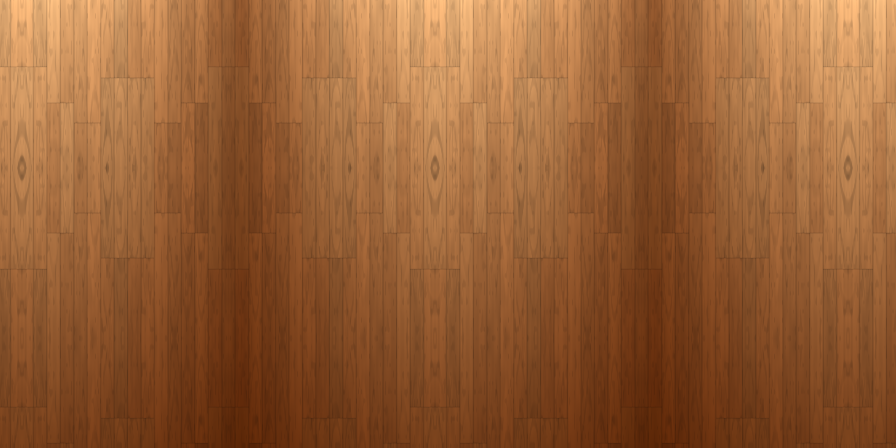
Give the GLSL for this texture, as a WebGL 2 fragment shader.

```glsl
#version 300 es
precision highp float;

uniform vec2 u_resolution;
out vec4 fragColor;

// Lengths are in canvas heights
const float PERIOD = 0.922;        // width of one mirrored repeat
const float HALF_PLANKS = 15.35;   // planks from one mirror axis to the next
const float PLANK = 0.5 * PERIOD / HALF_PLANKS;
const float AXIS_OFFSET = 0.15;    // trims the plank on the mirror axis
const vec2 MIRROR = vec2(0.971, 0.625);
const float HALF_LENGTH = 0.38;    // vertical mirror spacing
const float EYE_EVERY = 6.0;       // planks between bold grain figures
const float JOINT_MIDDLE = 0.16;
const float JOINT_STAGGER = 0.066;
const float STAGGER_PAIRS = 3.5;   // plank pairs in one stagger cycle
const float LIGHT_X = 1.0;         // one lamp, the others follow by repeat
const float SEAM_WIDTH = 0.0008;
const float SEAM_DARK = 0.13;
const float JOINT_DARK = 0.09;
const float TONE_RANGE = 0.12;
const float GRAIN_RANGE = 0.15;
const float FLECK_DARK = 0.08;
const float FIGURE_DARK = 0.20;
const float ARCH_DARK = 0.08;
const vec3 DARK_WOOD = vec3(0.40, 0.20, 0.07);
const vec3 LIGHT_WOOD = vec3(0.84, 0.63, 0.42);
const vec3 RED_TINT = vec3(1.02, 0.97, 0.93);

float hash(vec2 p) {
    vec3 q = fract(p.xyx * vec3(0.1031, 0.1030, 0.0973));
    q += dot(q, q.yzx + 33.33);
    return fract((q.x + q.y) * q.z);
}

float noise(vec2 p) {
    vec2 i = floor(p), f = fract(p);
    f = f * f * (3.0 - 2.0 * f);
    return mix(mix(hash(i), hash(i + vec2(1, 0)), f.x),
               mix(hash(i + vec2(0, 1)), hash(i + vec2(1, 1)), f.x), f.y);
}

// Mirrored repeat: distance to the nearest axis
float fold(float x, float halfPeriod) {
    return abs(mod(x + halfPeriod, 2.0 * halfPeriod) - halfPeriod);
}

// Dark line that stays smooth at any pixel size
float line(float distance, float width, float pixel) {
    return 1.0 - smoothstep(0.0, width + pixel, distance);
}

// Lamps along the top edge, meeting in dark valleys
float lampLight(vec2 p) {
    float across = fold(p.x - LIGHT_X, 0.5 * PERIOD) / (0.5 * PERIOD);
    float depth = 1.0 - p.y;
    float centre = 1.22 - 1.14 * pow(depth, 0.75);
    float valley = 0.33 - 0.46 * depth;
    return mix(centre, valley, pow(across, 1.8));
}

// Nested arches, closed into eyes by the vertical mirror
float archGrain(float x, float v, float id, float bold) {
    float shift = bold > 0.5 ? 0.0 : hash(vec2(id, 8.0));
    float wobble = noise(vec2(x * 3.0 + id * 17.0, v * 14.0));
    float phase = 5.5 * x * x + 9.0 * v + 0.5 * wobble + shift;
    float rings = smoothstep(0.2, 1.0, sin(6.2832 * phase));
    float fade = 1.0 - smoothstep(0.2, 0.48, abs(x));
    float patches = smoothstep(0.25, 0.7, noise(vec2(id * 5.3, v * 9.0 + id)));
    float figure = FIGURE_DARK * (0.3 + 0.7 * exp(-9.0 * v));
    return rings * fade * mix(ARCH_DARK * patches, figure, bold);
}

void main() {
    float pixel = 1.0 / u_resolution.y;
    vec2 p = gl_FragCoord.xy * pixel;
    float u = fold(p.x - MIRROR.x, 0.5 * PERIOD);
    float v = fold(p.y - MIRROR.y, HALF_LENGTH);

    // Plank layout, with joints staggered pair by pair
    float column = u / PLANK + AXIS_OFFSET;
    float plank = floor(column);
    float cell = fract(column);
    bool onAxis = plank < 0.5;
    float seam = PLANK * min(onAxis ? 1.0 : cell, 1.0 - cell);
    float pair = floor(plank * 0.5);
    float joint = JOINT_MIDDLE + JOINT_STAGGER * cos(6.2832 * pair / STAGGER_PAIRS);
    float id = plank + 40.0 * step(joint, v);

    // Plank tone and grain
    float tone = hash(vec2(id, 1.0)) - 0.5;
    float bold = 1.0 - step(0.5, mod(plank, EYE_EVERY));
    float x = onAxis ? 0.6 * u / PLANK : cell - 0.5;
    float arches = archGrain(x, v, id, bold);
    vec2 fibre = vec2(u * 240.0 + id * 9.0, v * 11.0);
    float streaks = 0.6 * noise(fibre) + 0.4 * noise(fibre * vec2(0.4, 2.5)) - 0.5;
    float flecks = smoothstep(0.66, 0.9, noise(vec2(u * 280.0 + id, v * 50.0)));

    // Lit wood with worn-in lines
    vec3 wood = mix(DARK_WOOD, LIGHT_WOOD, lampLight(p));
    wood *= mix(vec3(1.0), RED_TINT, hash(vec2(id, 5.0)));
    wood *= 1.02 + TONE_RANGE * tone + GRAIN_RANGE * streaks;
    wood *= 1.0 - arches - FLECK_DARK * flecks;
    wood *= 1.0 - SEAM_DARK * line(seam, SEAM_WIDTH, pixel);
    wood *= 1.0 - JOINT_DARK * line(abs(v - joint), SEAM_WIDTH, pixel);
    fragColor = vec4(clamp(wood, 0.0, 1.0), 1.0);
}
```
